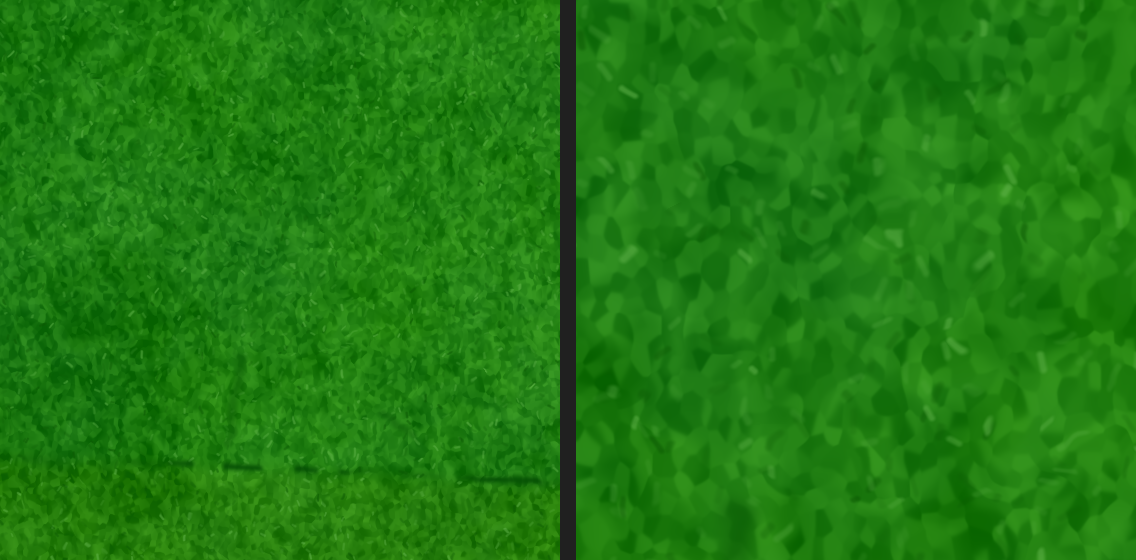
Left: the whole. Right: its middle third, enlarged.
Reproduce this texture procedurally as a Shadertoy shader.

```glsl
// Short green turf with mottled grains, pale blade tips and a broken dark seam.

const vec3 DEEP_GREEN = vec3(0.045, 0.405, 0.008);
const vec3 PALE_GREEN = vec3(0.195, 0.575, 0.105);
const vec3 TIP_GREEN  = vec3(0.40, 0.72, 0.31);
const vec3 SEAM_GREEN = vec3(0.02, 0.31, 0.015);
const vec3 COOL_SHIFT = vec3(0.008, 0.0, 0.045);

vec3 hash3(vec2 cell, float seed) {
    vec3 q = fract(vec3(cell.xyx + seed * 7.31) * vec3(0.1031, 0.1030, 0.0973));
    q += dot(q, q.yxz + 33.33);
    return fract((q.xxy + q.yzz) * q.zyx);
}

// Cellular noise with softly blended cells, from -1 to 1.
float softCells(vec2 p, float sharpness, float seed) {
    vec2 base = floor(p);
    float total = 0.0;
    float weights = 0.0;
    for (int j = -1; j <= 1; j++) {
        for (int i = -1; i <= 1; i++) {
            vec2 cell = base + vec2(i, j);
            vec3 rnd = hash3(cell, seed);
            vec2 offset = cell + rnd.xy - p;
            float weight = exp(-sharpness * dot(offset, offset));
            total += weight * (rnd.z * 2.0 - 1.0);
            weights += weight;
        }
    }
    return total / max(weights, 1e-5);
}

float segmentDistance(vec2 p, vec2 a, vec2 b) {
    vec2 along = b - a;
    float t = clamp(dot(p - a, along) / dot(along, along), 0.0, 1.0);
    return length(p - a - along * t);
}

// Short soft strokes, mostly upright; density is the share of filled cells.
float flecks(vec2 p, float density, float seed) {
    vec2 base = floor(p);
    float cover = 0.0;
    for (int j = -1; j <= 1; j++) {
        for (int i = -1; i <= 1; i++) {
            vec2 cell = base + vec2(i, j);
            vec3 place = hash3(cell, seed);
            vec3 form = hash3(cell, seed + 5.0);
            float angle = 1.57 + (form.x - 0.5) * 2.4;
            vec2 reach = vec2(cos(angle), sin(angle)) * mix(0.10, 0.32, form.y);
            vec2 center = cell + place.xy;
            float d = segmentDistance(p, center - reach, center + reach);
            float stroke = 1.0 - smoothstep(0.03, 0.24, d);
            float strength = mix(0.25, 1.0, form.z * form.z);
            cover = max(cover, stroke * strength * step(place.z, density));
        }
    }
    return cover;
}

// Soft line that fades away from the segment a-b.
float crease(vec2 p, vec2 a, vec2 b, float width) {
    return 1.0 - smoothstep(0.0, width, segmentDistance(p, a, b));
}

void mainImage(out vec4 fragColor, in vec2 fragCoord) {
    vec2 uv = fragCoord / iResolution.y;

    // Bend the grain grid so that no rows show.
    vec2 warp = vec2(softCells(uv * 38.0, 5.0, 1.0), softCells(uv * 38.0, 5.0, 2.0));
    vec2 p = uv + warp * 0.005;

    // Mottling from broad patches down to single grains.
    float patches = softCells(uv * 6.0, 4.0, 3.0);
    float clumps = softCells(p * vec2(44.0, 36.0), 6.0, 4.0);
    float grains = softCells(p * vec2(118.0, 92.0), 9.0, 5.0);
    float tone = 0.47 + 0.20 * patches + 0.27 * clumps + 0.38 * grains;
    tone += 0.20 * (uv.x - 0.5);
    vec3 color = mix(DEEP_GREEN, PALE_GREEN, clamp(tone, -0.15, 1.15));

    // Seam curve; the strip below it is warmer.
    float seamY = 0.182 - 0.030 * uv.x - 0.015 * uv.x * uv.x;
    float offSeam = uv.y - seamY + warp.y * 0.003;
    float strip = 1.0 - smoothstep(-0.03, 0.02, offSeam);

    // Cool and warm tints.
    float tint = softCells(uv * 5.0, 4.0, 6.0) + 0.5 * softCells(p * 30.0, 5.0, 7.0);
    color += COOL_SHIFT * (tint * 0.6 + 0.15);
    color += vec3(0.022, 0.0, -0.026) * strip;

    // Dark gaps and pale blade tips.
    float gaps = flecks(p * 64.0, 0.16 - 0.06 * patches, 8.0);
    color = mix(color, DEEP_GREEN * 0.85, gaps * 0.55);
    float tips = flecks(p * 68.0, 0.17 + 0.08 * patches + 0.05 * uv.x, 9.0);
    color = mix(color, TIP_GREEN, tips * 0.52);

    // Broken seam and two faint creases.
    float sections = smoothstep(0.26, 0.36, uv.x) * (1.0 - smoothstep(0.58, 0.66, uv.x));
    sections = max(sections, smoothstep(0.80, 0.88, uv.x));
    float breaks = smoothstep(-0.7, 0.4, softCells(vec2(uv.x * 32.0, 0.5), 5.0, 10.0));
    float seam = exp(-pow(offSeam / 0.0065, 2.0)) * mix(0.22, 0.85, sections) * breaks;
    float folds = crease(p, vec2(0.410, 0.21), vec2(0.430, 0.36), 0.016);
    folds = max(folds, crease(p, vec2(0.68, 0.26), vec2(0.74, 0.22), 0.012));
    color = mix(color, SEAM_GREEN, max(seam, folds * 0.34));

    fragColor = vec4(clamp(color, 0.0, 1.0), 1.0);
}
```
